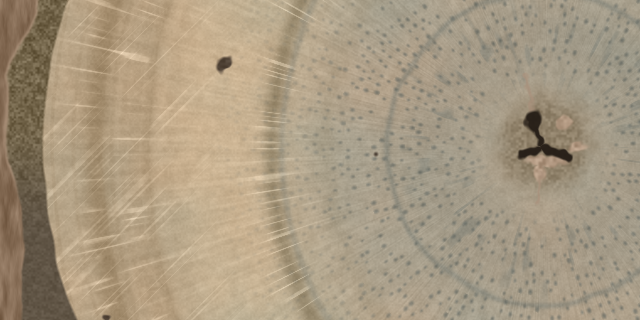
A Shadertoy shader for this texture:

```glsl
// Cross-section of a tree trunk: bark at left, growth rings, pores, rays and a cracked pith.
const vec2 PITH = vec2(1.698, 0.536);
const float BARK_RADIUS = 1.5625;
const float OUTER_RING = 1.40;
const float FAINT_RING = 1.24;
const float MIDDLE_RING = 0.852;
const float INNER_RING = 0.488;
const float RING_SQUASH = 0.86;
const float PORE_ROW = 0.027;
const float PORE_SIZE = 0.0055;
const float RAY_DENSITY = 130.0;
const float GRAIN = 0.075;
const vec3 HEARTWOOD = vec3(0.685, 0.635, 0.552);
const vec3 SAPWOOD = vec3(0.77, 0.695, 0.575);
const vec3 RIND = vec3(0.725, 0.645, 0.53);
const vec3 BROWN = vec3(0.59, 0.50, 0.375);
const vec3 OLIVE = vec3(0.54, 0.485, 0.375);
const vec3 BLUE_GREY = vec3(0.43, 0.455, 0.43);
const vec3 BARK_OLIVE = vec3(0.45, 0.395, 0.29);
const vec3 BARK_DARK = vec3(0.375, 0.33, 0.27);
const vec3 BARK_OUTER = vec3(0.52, 0.42, 0.33);
const vec3 HALO = vec3(0.535, 0.475, 0.38);
const vec3 CHIP = vec3(0.72, 0.61, 0.52);
const vec3 HOLLOW = vec3(0.13, 0.10, 0.075);

float hash(vec2 p) {
    vec3 h = fract(p.xyx * 0.1031);
    h += dot(h, h.yzx + 33.33);
    return fract((h.x + h.y) * h.z);
}

float noise(vec2 p) {
    vec2 i = floor(p), f = fract(p);
    f = f * f * (3.0 - 2.0 * f);
    return mix(mix(hash(i), hash(i + vec2(1, 0)), f.x),
               mix(hash(i + vec2(0, 1)), hash(i + vec2(1, 1)), f.x), f.y);
}

float fbm(vec2 p) {
    float sum = 0.0, amp = 0.5;
    for (int i = 0; i < 4; i++) {
        sum += amp * noise(p);
        p = p * 2.03 + 17.0;
        amp *= 0.5;
    }
    return sum;
}

float band(float x, float centre, float width) {
    float d = (x - centre) / width;
    return exp(-d * d);
}

float segment(vec2 p, vec2 a, vec2 b) {
    vec2 ab = b - a;
    return length(p - a - ab * clamp(dot(p - a, ab) / dot(ab, ab), 0.0, 1.0));
}

float ellipse(vec2 p, vec2 centre, vec2 radii) {
    return (length((p - centre) / radii) - 1.0) * min(radii.x, radii.y);
}

float fill(float d) {
    float soft = 1.0 / iResolution.y + 0.002;
    return 1.0 - smoothstep(-soft, soft, d);
}

// Scattered dots on concentric rows, each with a whole number of cells
float pores(float r, float turn) {
    float row = floor(r / PORE_ROW);
    float count = floor(5.34 * (row + 0.5)) + 1.0;
    vec2 id = vec2(floor(turn * count), row);
    vec2 d = fract(vec2(turn * count, r / PORE_ROW)) - 0.3;
    d -= 0.4 * vec2(hash(id + 3.1), hash(id + 8.7));
    d *= vec2(6.2832 * r / count, PORE_ROW * 0.75);
    float size = PORE_SIZE * (0.5 + 0.6 * hash(id + 5.3));
    return fill(length(d) - size) * step(0.42, hash(id));
}

vec3 barkColour(vec2 p) {
    float speck = noise(p * 150.0) * 0.6 + noise(p * 75.0) * 0.4 - 0.5;
    float high = smoothstep(0.25, 0.65, p.y);
    vec3 col = mix(BARK_DARK, BARK_OLIVE, high) + speck * mix(0.10, 0.26, high);
    float edge = 0.07 + 0.10 * smoothstep(0.75, 1.0, p.y) - 0.05 * smoothstep(0.33, 0.55, p.y);
    edge += 0.03 * (fbm(p * 9.0) - 0.5);
    vec3 outer = BARK_OUTER + 0.3 * (fbm(p * vec2(55, 12)) - 0.48);
    col = mix(col, outer, fill(p.x - edge));
    return mix(col, CHIP, 0.55 * band(p.x, edge, 0.006) * smoothstep(0.35, 0.45, p.y));
}

vec3 woodColour(vec2 p) {
    vec2 q = p - PITH;
    float heart = length(q);
    float r = length(q * vec2(1, RING_SQUASH)) + 0.012 * (fbm(p * 6.0) - 0.5);
    float angle = atan(q.y, -q.x);

    // Broad zones from heart to rind
    vec3 col = mix(HEARTWOOD, SAPWOOD, smoothstep(0.55, 0.98, r));
    col = mix(col, RIND, smoothstep(1.05, 1.32, r));
    col += vec3(0.10, 0.02, -0.02) * (fbm(p * 4.0 + 9.0) - 0.47);

    // Growth rings
    float streaks = smoothstep(0.4, 0.7, noise(vec2(r * 60.0, 2))) * smoothstep(1.1, 1.25, r);
    col = mix(col, BROWN, 0.72 * band(r, OUTER_RING, 0.04));
    col = mix(col, BROWN, 0.35 * band(r, FAINT_RING, 0.02) + 0.18 * streaks);
    col = mix(col, OLIVE, 0.7 * band(r, MIDDLE_RING, 0.027) + 0.16 * band(r, 0.68, 0.03));
    col = mix(col, BLUE_GREY, 0.28 * band(r, MIDDLE_RING - 0.035, 0.012));
    col = mix(col, BLUE_GREY, 0.42 * band(heart + 0.012 * (noise(p * 14.0) - 0.5), INNER_RING, 0.01));

    // Radial rays, pale across the rings and blue-grey near the heart
    float ray = noise(vec2(angle * RAY_DENSITY, r * 7.0));
    float crossing = band(r, MIDDLE_RING, 0.07) + band(r, OUTER_RING - 0.04, 0.13);
    col += 0.045 * (ray - 0.5) * smoothstep(0.15, 0.4, r);
    col += 0.13 * smoothstep(0.74, 0.95, ray) * crossing;
    float dash = smoothstep(0.66, 0.9, noise(vec2(angle * 22.0, r * 16.0 + 40.0)));
    col = mix(col, BLUE_GREY, (0.17 + 0.32 * dash) * band(heart, 0.34, 0.13));
    float zone = smoothstep(0.17, 0.24, r) * (1.0 - 0.75 * smoothstep(0.5, 0.9, r));
    zone *= 1.0 - smoothstep(0.9, 1.1, r);
    col = mix(col, BLUE_GREY * 0.88, 0.62 * zone * pores(heart, angle / 6.2832 + 0.5));

    // Diagonal saw scratches and grain
    float scratch = noise(vec2((p.x - p.y) * 95.0, (p.x + p.y) * 2.5));
    col += 0.07 * smoothstep(0.72, 0.95, scratch) * smoothstep(0.95, 1.2, r);
    return col + GRAIN * (noise(p * 190.0) * 0.5 + fbm(p * 45.0) - 0.72);
}

void mainImage(out vec4 fragColor, in vec2 fragCoord) {
    vec2 p = fragCoord / iResolution.y;
    float rim = BARK_RADIUS - length((p - PITH) * vec2(1, 1.05)) + 0.012 * (noise(p * 12.0) - 0.5);
    vec3 col = mix(woodColour(p), barkColour(p), fill(rim));

    // Stained pith with pale chips and cracks
    vec2 w = p + 0.014 * (vec2(noise(p * 55.0), noise(p * 55.0 + 31.0)) - 0.5);
    float stain = length(p - vec2(1.705, 0.555)) + 0.07 * (fbm(p * 22.0) - 0.47);
    col = mix(col, HALO + 0.16 * (noise(p * 120.0) - 0.5), 0.8 - 0.8 * smoothstep(0.09, 0.19, stain));
    float chips = ellipse(w, vec2(1.805, 0.543), vec2(0.028, 0.015));
    chips = min(chips, ellipse(w, vec2(1.762, 0.617), vec2(0.024, 0.02)));
    chips = min(chips, ellipse(w, vec2(1.688, 0.46), vec2(0.015, 0.03)));
    chips = min(chips, ellipse(w, vec2(1.71, 0.497), vec2(0.065, 0.016)));
    col = mix(col, CHIP + 0.22 * (noise(p * 90.0) - 0.5), 0.8 * fill(chips));
    float cracks = segment(w, vec2(1.643, 0.77), vec2(1.662, 0.66));
    cracks = min(cracks, segment(w, vec2(1.69, 0.46), vec2(1.682, 0.365)));
    col = mix(col, CHIP * 0.92, 0.7 * fill(cracks - 0.005));

    // Hollows in the pith
    float arms = segment(w, vec2(1.632, 0.514), vec2(1.68, 0.531));
    arms = min(arms, segment(w, vec2(1.70, 0.535), vec2(1.778, 0.512)));
    arms = min(arms, segment(w, vec2(1.675, 0.60), vec2(1.69, 0.55)) + 0.004);
    float hollow = min(arms - 0.014, ellipse(w, vec2(1.667, 0.622), vec2(0.024, 0.034)));
    col = mix(col, HOLLOW, 0.93 * fill(hollow));

    // Knot and specks
    vec2 k = mat2(0.75, -0.66, 0.66, 0.75) * (w - vec2(0.7005, 0.7995));
    float knots = min(ellipse(k, vec2(0), vec2(0.031, 0.019)), length(w - vec2(0.333, 0.005)) - 0.014);
    knots = min(knots, length(p - vec2(1.175, 0.518)) - 0.006);
    col = mix(col, HOLLOW * 1.6 + 0.12 * noise(p * 110.0), 0.9 * fill(knots));
    fragColor = vec4(clamp(col, 0.0, 1.0), 1);
}
```
